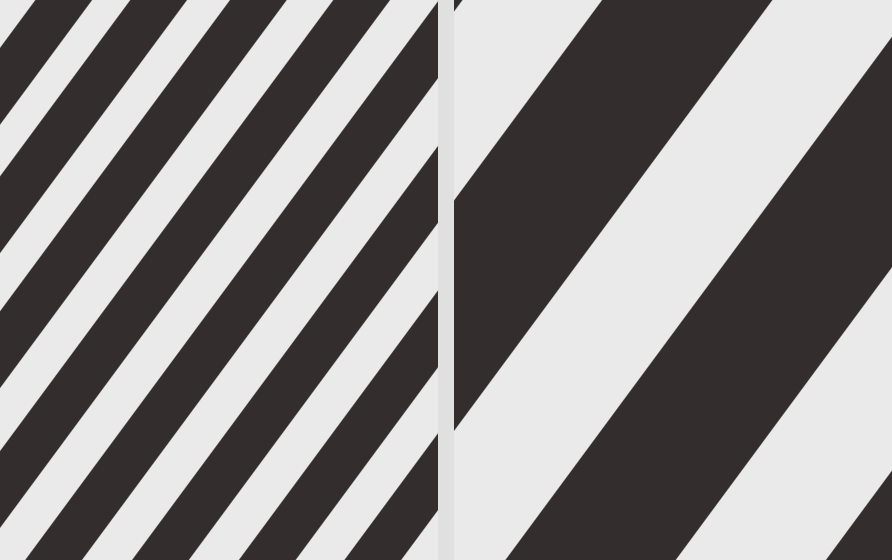
Left: the whole. Right: its middle third, enlarged.
Give the GLSL for this pattern, as a Shadertoy shader.

```glsl
// Dark diagonal stripes on pale grey, with gently uneven gaps.

// Position of a stripe's centre line where it meets the top edge.
float stripeCenter(float t) {
    return 0.9459 + t * (0.24138 + t * (0.002023 - 0.00046 * t));
}

void mainImage(out vec4 fragColor, in vec2 fragCoord) {
    vec2 uv = fragCoord / iResolution.xy;

    // Slide each point along the stripe direction up to the top edge
    float slant = 0.9447;
    float across = uv.x + slant * (1.0 - uv.y);
    float pixel = length(vec2(1.0, slant) / iResolution.xy);

    // Signed distance to the nearest of eight stripes
    float halfWidth = 0.0648;
    float dist = 1.0;
    for (int i = 0; i < 8; i++) {
        float center = stripeCenter(float(i) - 3.5);
        dist = min(dist, abs(across - center) - halfWidth);
    }

    // Ink over paper with soft edges
    vec3 ink = vec3(0.20, 0.177, 0.177);
    vec3 paper = vec3(0.917);
    float edge = smoothstep(-0.8 * pixel, 0.8 * pixel, dist);
    fragColor = vec4(mix(ink, paper, edge), 1.0);
}
```
